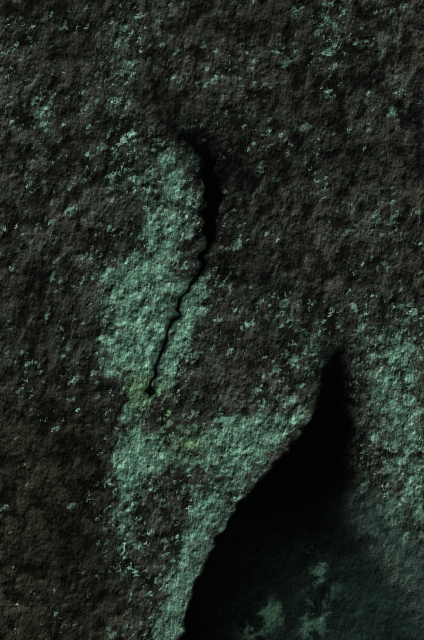
Reproduce this texture procedurally as a Shadertoy shader.

```glsl
// Weathered bark with a dark split, a shadowed hollow and pale green lichen.
// Bark relief is lit fractal noise; the openings are distance fields, and
// lichen is crust plus scattered flakes steered by a soft density map.
const vec2 SPLIT[9] = vec2[9](
    vec2(.234, 1.02), vec2(.238, .87), vec2(.254, .81), vec2(.319, .766),
    vec2(.335, .70), vec2(.326, .622), vec2(.306, .57), vec2(.267, .50), vec2(.232, .385));
const vec2 HOLLOW[15] = vec2[15](
    vec2(.528, .455), vec2(.502, .415), vec2(.497, .365), vec2(.443, .29), vec2(.378, .219),
    vec2(.326, .14), vec2(.293, .06), vec2(.275, -.05), vec2(.72, -.05), vec2(.66, .02),
    vec2(.60, .11), vec2(.55, .19), vec2(.54, .25), vec2(.552, .33), vec2(.54, .41));

float hash(vec2 p) {
    vec3 q = fract(p.xyx * .1031);
    q += dot(q, q.yzx + 33.33);
    return fract((q.x + q.y) * q.z);
}
float noise(vec2 p) {
    vec2 i = floor(p), f = fract(p);
    f = f * f * (3. - 2. * f);
    return mix(mix(hash(i), hash(i + vec2(1, 0)), f.x),
               mix(hash(i + vec2(0, 1)), hash(i + 1.), f.x), f.y);
}
float fbm(vec2 p) {
    float sum = 0., amp = .4;
    for (int i = 0; i < 5; i++, amp *= .64) {
        sum += amp * noise(p);
        p = mat2(1.6, 1.2, -1.2, 1.6) * p + 17.;
    }
    return sum;
}
float segment(vec2 p, vec2 a, vec2 b) {
    vec2 ab = b - a;
    return length(p - a - ab * clamp(dot(p - a, ab) / dot(ab, ab), 0., 1.));
}
// Soft falloff around a line segment
float glow(vec2 p, vec2 a, vec2 b, float radius) {
    float d = segment(p, a, b) / radius;
    return exp(-d * d);
}
float polyline(vec2 p, vec2 pts[9]) {
    float d = 1.;
    for (int i = 0; i < 8; i++) d = min(d, segment(p, pts[i], pts[i + 1]));
    return d;
}
// Signed distance, negative inside
float polygon(vec2 p, vec2 pts[15]) {
    float d = 1., side = 1.;
    for (int i = 0; i < 15; i++) {
        vec2 a = pts[i], b = pts[(i + 1) % 15];
        d = min(d, segment(p, a, b));
        if ((a.y > p.y) != (b.y > p.y) &&
            p.x < a.x + (b.x - a.x) * (p.y - a.y) / (b.y - a.y)) side = -side;
    }
    return d * side;
}
float lichenDensity(vec2 p) {
    float d = .74 * glow(p, vec2(.27, .73), vec2(.222, .42), .055);
    d += .45 * glow(p, vec2(.18, .57), vec2(.17, .45), .04);
    d += .65 * glow(p, vec2(.315, .56), vec2(.25, .41), .025);
    d += .72 * glow(p, vec2(.21, .275), vec2(.38, .325), .04);
    d += .55 * glow(p, vec2(.21, .36), vec2(.19, .12), .03);
    d += .60 * glow(p, vec2(.47, .36), vec2(.36, .25), .04);
    d += .75 * glow(p, vec2(.32, .20), vec2(.25, -.02), .038);
    d += .66 * glow(p, vec2(.61, .46), vec2(.65, .22), .07);
    d += .45 * glow(p, vec2(.42, .53), vec2(.50, .44), .035);
    d += .60 * glow(p, vec2(.072, .83), vec2(.072, .80), .016);
    d += .60 * glow(p, vec2(.51, .97), vec2(.525, .93), .022);
    return d + .40 * glow(p, vec2(.20, .98), vec2(.18, .70), .03);
}
// Irregular flakes in jittered cells, more frequent where density is high
float flakes(vec2 p, float cells, float density) {
    vec2 q = p * cells + .9 * (noise(p * cells * 2.7) - .5);
    float cover = 0., edge = .1 + .5 * cells / iResolution.y;
    for (int k = 0; k < 9; k++) {
        vec2 c = floor(q) + vec2(k % 3 - 1, k / 3 - 1);
        float d = length(q - c - .2 - .6 * vec2(hash(c + 3.1), hash(c + 8.7)));
        float radius = mix(.15, .5, hash(c + 21.));
        float spot = 1. - smoothstep(radius - edge, radius + edge, d);
        cover = max(cover, step(hash(c + 51.), density) * spot * mix(.5, 1., hash(c + 73.)));
    }
    return cover;
}
void mainImage(out vec4 fragColor, in vec2 fragCoord) {
    vec2 p = fragCoord / iResolution.y;
    float px = 1. / iResolution.y;
    vec2 warp = vec2(noise(p * 75.), noise(p * 75. + 40.)) - .5;
    float hollow = polygon(p + warp * .009, HOLLOW);
    // Bark relief lit from the upper left
    vec2 grain = vec2(58., 46.), toLight = vec2(-.0016, .0024);
    float relief = fbm(p * grain), broad = fbm(p * 8. + 5.);
    float light = clamp(1. + 4.3 * (relief - fbm((p + toLight) * grain)), .2, 2.3);
    float lowerLeft = smoothstep(.24, .12, p.x) * smoothstep(.48, .28, p.y);
    vec3 col = mix(vec3(.140, .150, .130), vec3(.108, .110, .086), lowerLeft);
    col *= (.45 + broad) * mix(.5, 1.35, smoothstep(.25, .7, relief));
    // Lichen crust and flakes
    float density = lichenDensity(p + warp * .025);
    float crust = smoothstep(.83, 1.15, density + .8 * fbm(p * 72. + 9.) + .3 * (broad - .5));
    float sparse = mix(.13, .04, lowerLeft) + density * .55;
    float spots = max(flakes(p, 66., sparse * .7), flakes(p + 3., 135., sparse));
    spots *= smoothstep(.2, .5, noise(p * 19.) + density);
    float lichen = clamp(max(crust * .85, spots * .9) + density * .14, 0., 1.);
    vec3 green = mix(vec3(.18, .28, .23), vec3(.46, .61, .52), noise(p * 170.) * .65 + spots * .3);
    green = mix(green, vec3(.30, .38, .20), .4 * glow(p, vec2(.22, .39), vec2(.29, .31), .03));
    col = mix(col, green, lichen) * light;
    // Streaked lip around the lower hollow
    float streaks = noise(vec2(hollow * 170., p.y * 24.));
    float lip = smoothstep(.055, 0., hollow) * smoothstep(.33, .12, p.y) * step(p.x, .5);
    col = mix(col, vec3(.26, .35, .30) * (.5 + .8 * streaks) * light, lip * .55);
    // Fissure in the upper right and shade beside the openings
    vec2 bent = p + warp * .03;
    float fissure = min(segment(bent, vec2(.56, 1.), vec2(.59, .87)),
                        segment(bent, vec2(.59, .87), vec2(.67, .78)));
    col *= mix(.55, 1., smoothstep(0., .012, fissure));
    col *= 1. - .5 * glow(p, vec2(.28, .80), vec2(.35, .73), .035);
    col *= 1. - .75 * glow(p, vec2(.52, .44), vec2(.535, .25), .03);
    // Dark split, widest near its upper bend
    float bulge = (p.y - .69) / .075;
    float split = polyline(p + warp * .014, SPLIT) - .0015 - .0105 * exp(-bulge * bulge);
    float depth = mix(1., .4, smoothstep(.75, .80, p.y));
    col *= 1. - .4 * depth * smoothstep(.014, 0., split);
    col = mix(col, vec3(.006, .009, .008), depth * smoothstep(px + .002, -px, split));
    // Hollow interior: black above, dim teal and mottled growth below
    float lower = smoothstep(.24, .03, p.y) * smoothstep(.27, .60, p.x);
    vec3 inside = vec3(.007, .010, .009) + vec3(.09, .135, .122) * lower * (.2 + 1.2 * fbm(p * 18.));
    float growth = glow(p, vec2(.505, .12), vec2(.49, .02), .028)
                 + glow(p, vec2(.40, .015), vec2(.425, .04), .025);
    inside += vec3(.14, .21, .16) * growth * smoothstep(.4, .62, fbm(p * 42. + 2.));
    float soft = px + mix(.002, .018, smoothstep(.50, .56, p.x));
    col = mix(col, inside * mix(1., light, .7), smoothstep(soft, -soft, hollow));
    // Pale teal ridge crossing the lower right
    float ridge = glow(p, vec2(.57, .20), vec2(.68, .07), .036);
    col = mix(col, vec3(.17, .245, .22) * (.4 + .5 * streaks + .4 * broad) * mix(1., light, .5), ridge * .7);
    fragColor = vec4(clamp(col, 0., 1.), 1.);
}
```
